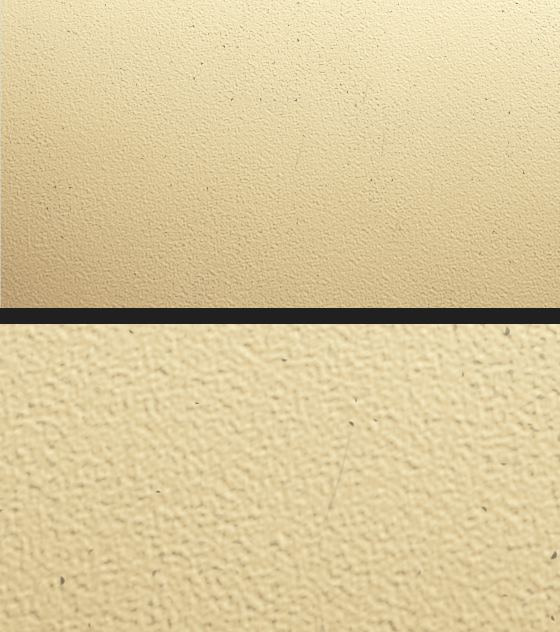
Top, the full canvas; bottom, a detail of the centre.
Write a Shadertoy shader that draws this texture.

```glsl
// Sunlit sandy plaster: a warm diagonal light gradient over fine embossed grain
// that coarsens toward the bottom. Gradient noise gives the relief and its crisp
// grey crevices; hashed cells scatter dark flecks, a loop adds faint scratches.
#define GRAIN 146.0          // grains per canvas height
#define RELIEF 0.084         // contrast of the embossed grain
#define CREVICE 0.25         // strength of the grey shadows between grains
#define MOTTLE 0.016         // contrast of the broad stains
#define FLECK_CELLS 42.0     // fleck cells per canvas height
#define FLECK_SHARE 0.075    // share of cells holding a fleck
#define SCRATCHES 5
#define DARK_SAND vec3(0.72, 0.61, 0.44)
#define MID_SAND vec3(0.87, 0.79, 0.60)
#define PALE_SAND vec3(0.94, 0.89, 0.73)
#define PIT_GREY vec3(0.47, 0.43, 0.36)

float hash(vec2 p) {
    vec3 q = fract(vec3(p.xyx) * 0.1031);
    q += dot(q, q.yzx + 33.33);
    return fract((q.x + q.y) * q.z);
}

// Slope of the noise lattice at one corner
float corner(vec2 cell, vec2 offset) {
    float angle = 6.2832 * hash(cell);
    return dot(vec2(cos(angle), sin(angle)), offset);
}

// Gradient noise, roughly -0.7 to 0.7
float noise(vec2 p) {
    vec2 i = floor(p), f = fract(p);
    vec2 s = f * f * f * (f * (f * 6.0 - 15.0) + 10.0);
    vec2 e = vec2(1, 0);
    return mix(mix(corner(i, f), corner(i + e, f - e), s.x),
               mix(corner(i + e.yx, f - e.yx), corner(i + 1.0, f - 1.0), s.x), s.y);
}

float fbm(vec2 p) {
    float sum = 0.0, gain = 0.6;
    for (int i = 0; i < 4; i++) {
        sum += gain * noise(p);
        p = mat2(1.6, 1.2, -1.2, 1.6) * p + 17.3;
        gain *= 0.5;
    }
    return sum;
}

// Plaster height: rounded grains with grit, over weak lumps, on a rotated lattice
float grainHeight(vec2 p) {
    p = mat2(0.8, 0.6, -0.6, 0.8) * p;
    return noise(p) + 0.5 * noise(p.yx * 0.55 + 41.0) + 0.32 * noise(p * 1.8 + 13.0);
}

// Broad light: bright at upper right, falling off to lower left
float lightLevel(vec2 uv) {
    float left = pow(1.0 - uv.x, 3.0);
    float low = 1.0 - uv.y;
    return 0.746 + 0.146 * uv.y + 0.034 * uv.x * uv.y
         - left * (0.028 + 0.105 * low) - 0.028 * uv.x * uv.x * low;
}

vec3 sandColor(float level) {
    float t = (level - 0.61) / 0.28;
    return t < 0.64 ? mix(DARK_SAND, MID_SAND, t / 0.64)
                    : mix(MID_SAND, PALE_SAND, (t - 0.64) / 0.36);
}

// Small elongated chips, one at most per cell
float flecks(vec2 p, float pixel, float density) {
    vec2 cell = floor(p * FLECK_CELLS);
    float present = step(hash(cell + 7.0), FLECK_SHARE * density);
    vec2 center = 0.3 + 0.4 * vec2(hash(cell + 19.0), hash(cell + 53.0));
    float angle = 6.2832 * hash(cell + 71.0);
    vec2 d = mat2(cos(angle), sin(angle), -sin(angle), cos(angle))
           * (fract(p * FLECK_CELLS) - center);
    d.y += 1.5 * d.x * d.x;
    float size = mix(0.05, 0.13, pow(hash(cell + 89.0), 3.0));
    float dist = length(d * vec2(0.6, 1.2)) - size;
    float soft = max(pixel, 0.002) * FLECK_CELLS * 0.6;
    return present * (1.0 - smoothstep(-soft, soft, dist))
         * mix(0.3, 0.85, hash(cell + 97.0));
}

// Faint, slightly bowed and mostly upright scratches
float scratches(vec2 p, float aspect, float pixel) {
    float mark = 0.0;
    for (int i = 0; i < SCRATCHES; i++) {
        float id = float(i) + 3.0;
        vec2 center = vec2(aspect * mix(0.3, 0.85, hash(vec2(id, 1.0))),
                           mix(0.15, 0.7, hash(vec2(id, 2.0))));
        float angle = 0.6 * (hash(vec2(id, 3.0)) - 0.3);
        float halfLength = mix(0.025, 0.08, hash(vec2(id, 4.0)));
        vec2 d = mat2(cos(angle), sin(angle), -sin(angle), cos(angle)) * (p - center);
        d.x += d.y * d.y;
        float line = 1.0 - smoothstep(0.0004, 0.0012 + pixel, abs(d.x));
        mark = max(mark, line * (1.0 - smoothstep(0.4 * halfLength, halfLength, abs(d.y))));
    }
    return mark;
}

void mainImage(out vec4 fragColor, in vec2 fragCoord) {
    vec2 uv = fragCoord / iResolution.xy;
    float aspect = iResolution.x / iResolution.y;
    float pixel = 1.0 / iResolution.y;
    vec2 p = vec2(uv.x * aspect, uv.y);

    // Receding wall: grain is finer toward the top
    vec2 q = vec2(p.x - 0.5 * aspect, p.y) / (1.26 - 0.18 * p.y) * GRAIN + 300.0;

    // Emboss the height field with light from the upper right
    vec2 toLight = vec2(0.17, 0.3);
    float relief = grainHeight(q - toLight) - grainHeight(q + toLight);
    float level = lightLevel(uv) + RELIEF * relief * mix(1.15, 0.85, uv.y)
                + MOTTLE * fbm(p * 5.0 + 8.0);
    vec3 color = sandColor(level);

    // Worn patches deepen the grey crevices and gather pits and flecks
    float worn = smoothstep(-0.2, 0.3, fbm(p * 3.0 + 31.0));
    float crevice = smoothstep(0.45, 1.1, -relief) * mix(0.7, 1.2, worn);
    float pits = smoothstep(0.25, 0.55, noise(q * 0.8 + 90.0) - 0.25 * relief);
    color = mix(color, PIT_GREY, CREVICE * crevice);
    color = mix(color, PIT_GREY, pits * (0.08 + 0.2 * worn));
    color = mix(color, PIT_GREY * 0.8, flecks(p, pixel, 0.4 + 0.8 * worn));
    color = mix(color, PIT_GREY, 0.12 * scratches(p, aspect, pixel));

    // Thin pale rim along the left border
    color = mix(color, vec3(0.88, 0.86, 0.78), 0.6 * (1.0 - smoothstep(0.001, 0.004, p.x)));
    fragColor = vec4(clamp(color, 0.0, 1.0), 1.0);
}
```
